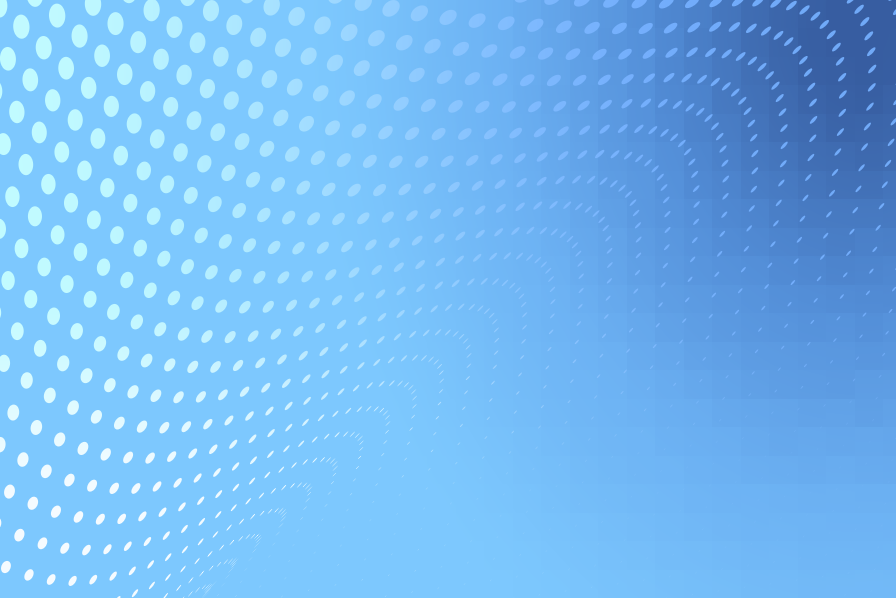
Give the GLSL for this background, as a WebGL 2 fragment shader.

```glsl
#version 300 es
precision highp float;

uniform vec2 u_resolution;
out vec4 outColor;

// Layout, in units of 1/512 of the canvas height, y pointing down
const float SPAN = 512.0;
const float TILE = 24.4;
const vec2 SHADE_CENTER = vec2(740.0, 20.0);
const vec2 SHADE_SCALE = vec2(1.0, 0.75);
const int FIRST_COLUMN = -7;
const int LAST_COLUMN = 60;

// Shape of the base row and of the step between rows
const vec2 ROW_ORIGIN = vec2(597.0, 248.0);
const vec2 ROW_DRIFT = vec2(-3.0, -2.8);
const vec2 LEFT_BEND = vec2(3.0, -22.0);
const float CREST_RUN = 25.0;
const float CREST_FALL = 21.5;
const vec2 STEP_LEFT = vec2(-11.5, 27.5);
const vec2 STEP_CHANGE = vec2(-13.8, -5.7);

// Dot radius in lattice cells, and how it shrinks along columns and rows
const float DOT_RADIUS = 0.28;
const vec2 DOT_SHRINK = vec2(0.0065, 0.0065);
const float DOT_MIN = 0.022;
const float DOT_ALPHA = 0.92;

const vec3 NAVY = vec3(0.215, 0.365, 0.63);
const vec3 BLUE = vec3(0.32, 0.55, 0.84);
const vec3 AZURE = vec3(0.42, 0.69, 0.95);
const vec3 SKY = vec3(0.49, 0.785, 0.995);
const vec3 DOT_BLUE = vec3(0.46, 0.69, 1.0);
const vec3 DOT_CYAN = vec3(0.78, 1.0, 1.0);

float hash(vec2 cell) {
    return fract(sin(dot(cell, vec2(12.99, 78.23))) * 4375.85);
}

float cross2(vec2 a, vec2 b) {
    return a.x * b.y - a.y * b.x;
}

// Smooth ramp: zero for negative d, d for positive d
float bend(float d, float width) {
    return width * log(1.0 + exp(d / width));
}

// Base row: falls from the left, rises to a crest, then turns down
vec2 baseRow(float column) {
    vec2 crest = vec2(-CREST_RUN * bend(22.4 - column, 3.5),
                      CREST_FALL * bend(column - 27.0, 3.0));
    return ROW_ORIGIN + ROW_DRIFT * column + crest
         + LEFT_BEND * bend(5.0 - column, 2.6);
}

// Offset from one row to the next within a column
vec2 rowStep(float column) {
    return STEP_LEFT + STEP_CHANGE * smoothstep(vec2(4.0, 2.0), vec2(34.0, 20.0), vec2(column));
}

float shadeDistance(vec2 p) {
    return length((p - SHADE_CENTER) * SHADE_SCALE);
}

// Dark corner fading to sky, with faint square tiles on the right
vec3 background(vec2 p) {
    vec2 cell = floor(p / TILE);
    float tiled = 0.65 * smoothstep(300.0, 560.0, p.x);
    float d = shadeDistance(mix(p, (cell + 0.5) * TILE, tiled));
    d += tiled * 14.0 * (hash(cell) - 0.5);
    vec3 color = mix(NAVY, BLUE, smoothstep(20.0, 205.0, d));
    color = mix(color, AZURE, smoothstep(150.0, 330.0, d));
    return mix(color, SKY, smoothstep(270.0, 490.0, d));
}

// Coverage of the nearest dot in one straight column of the warped lattice
float columnDots(vec2 p, float column, float pixel) {
    vec2 start = baseRow(column);
    vec2 down = rowStep(column);
    float row = round(dot(p - start, down) / dot(down, down));
    vec2 offset = p - start - row * down;
    if (dot(offset, offset) > 400.0) return 0.0;

    // Local lattice axes turn circles into slanted ellipses
    vec2 along = baseRow(column + 0.5) - baseRow(column - 0.5)
               + row * (rowStep(column + 0.5) - rowStep(column - 0.5));
    float area = cross2(along, down);
    area = (area < 0.0 ? -1.0 : 1.0) * max(abs(area), 50.0);
    vec2 q = vec2(cross2(offset, down), cross2(along, offset)) / area;
    float r = max(DOT_RADIUS - dot(DOT_SHRINK, vec2(column, row)), DOT_MIN);
    float len = max(length(q), 0.0001);
    vec2 slope = vec2(q.x * down.y - q.y * along.y, q.y * along.x - q.x * down.x) / (area * len);
    float edge = (len - r) / max(length(slope), 0.015);
    return clamp(0.5 - edge / pixel, 0.0, 1.0) * smoothstep(0.0, 0.07, r);
}

void main() {
    float pixel = SPAN / u_resolution.y;
    vec2 p = vec2(gl_FragCoord.x, u_resolution.y - gl_FragCoord.y) * pixel;

    float cover = 0.0;
    for (int i = FIRST_COLUMN; i <= LAST_COLUMN; i++) {
        cover = max(cover, columnDots(p, float(i), pixel));
    }

    // Dots turn from blue to cyan leftward, and whiten toward the bottom
    vec3 dotColor = mix(DOT_BLUE, DOT_CYAN, smoothstep(150.0, 740.0, shadeDistance(p)));
    dotColor = mix(dotColor, vec3(1.0), smoothstep(230.0, 440.0, p.y) * smoothstep(650.0, 100.0, p.x));
    outColor = vec4(mix(background(p), dotColor, cover * DOT_ALPHA), 1.0);
}
```
